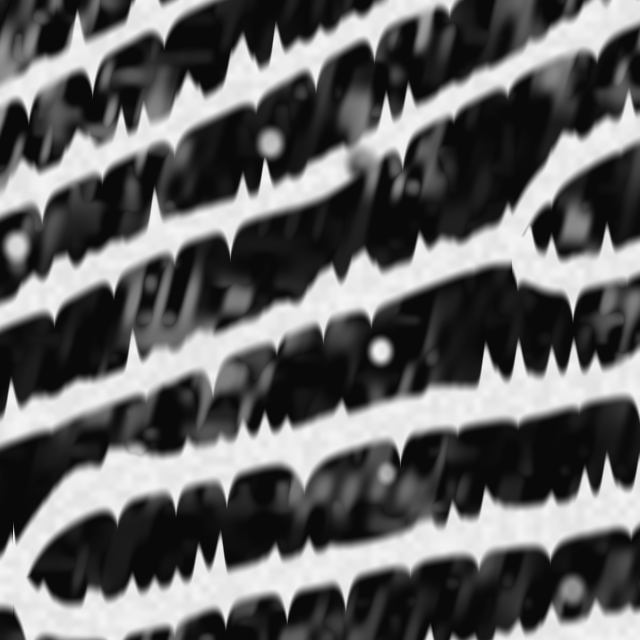
A WebGL 1 fragment shader for this texture:

```glsl
precision highp float;
// Diagonal forking white ridges with hairy edges over black, streaked furrows.
uniform vec2 u_resolution;

const float SOFT = 0.012;   // half width of the blurred ridge edge
const float BLACK = 0.035;
const float WHITE = 0.92;

float hash(vec2 p) {
  p = fract(p * vec2(0.1031, 0.1137));
  p += dot(p, p.yx + 33.33);
  return fract((p.x + p.y) * p.x * 7.31);
}

float noise(vec2 p) {
  vec2 i = floor(p);
  vec2 f = fract(p);
  f = f * f * (3.0 - 2.0 * f);
  return mix(mix(hash(i), hash(i + vec2(1.0, 0.0)), f.x),
             mix(hash(i + vec2(0.0, 1.0)), hash(i + vec2(1.0, 1.0)), f.x), f.y);
}

// Fine tapering hairs on the upper edge of a ridge
float hairs(float x, float seed) {
  float n = noise(vec2(x * 58.0, seed * 17.0));
  float patchiness = noise(vec2(x * 9.0, seed * 23.0 + 5.0));
  return 0.055 * n * n * n * (0.3 + patchiness);
}

// Sparse cusps hanging from the lower edge, leaving rounded arches between
float cusps(float x, float seed) {
  float u = x * 9.5 + seed * 0.37 + noise(vec2(x * 5.0, seed * 11.0));
  float peak = 1.0 - abs(2.0 * fract(u) - 1.0);
  return 0.05 * pow(peak, 6.0) * hash(vec2(floor(u), seed * 13.0));
}

// Coverage of a ridge whose center line is at the given height
float ridge(vec2 p, float center, float halfWidth, float seed) {
  float d = p.y - center + 0.010 * (noise(vec2(p.x * 8.0, seed * 7.0)) - 0.5);
  float fringe = d < 0.0 ? hairs(p.x, seed) : cusps(p.x, seed);
  float swell = 0.008 * (noise(vec2(p.x * 12.0, seed * 29.0)) - 0.5);
  return smoothstep(-SOFT, SOFT, halfWidth + swell + fringe - abs(d));
}

// One ridge that opens into two to the right of start
float forkedRidge(vec2 p, float center, float start, float halfWidth, float seed) {
  float t = (p.x - start) / 0.046;
  float opening = 0.102 * (1.0 - exp(-max(t, 0.0)));
  float w = halfWidth * (1.0 + 0.6 * exp(-abs(t)));
  return max(ridge(p, center - opening, w, seed),
             ridge(p, center + opening, w, seed + step(0.0, t)));
}

// Soft, slightly tall spot
float spot(vec2 p, vec2 center, float radius) {
  vec2 q = (p - center) * vec2(1.0, 0.85);
  return 1.0 - smoothstep(0.4 * radius, 1.4 * radius, length(q));
}

float allRidges(vec2 p) {
  float cover = 0.0;
  // Evenly spaced simple ridges; the last one sags in the middle
  for (int i = 0; i < 4; i++) {
    float k = float(i);
    float sag = 0.028 * step(2.5, k) * exp(-pow((p.x - 0.51) / 0.14, 2.0));
    float center = -0.025 + 0.174 * k - 0.485 * p.x + sag;
    cover = max(cover, ridge(p, center, 0.017 + 0.002 * k, k + 1.0));
  }
  // Break in the sagging ridge
  cover *= 1.0 - 0.85 * spot(p, vec2(0.566, 0.256), 0.024);

  float upperFork = 0.675 - 0.375 * p.x;
  float lowerFork = 0.911 - 0.28 * p.x + 0.061 * p.x * p.x;
  cover = max(cover, forkedRidge(p, upperFork, 0.80, 0.024, 6.0));
  cover = max(cover, forkedRidge(p, lowerFork, 0.02, 0.028, 9.0));
  return max(cover, ridge(p, 1.205 - 0.225 * p.x, 0.030, 12.0));
}

// Gray upright streaks and mottling inside the dark furrows
float furrow(vec2 p) {
  vec2 q = vec2(p.x + 0.25 * p.y, p.y);
  float streak = smoothstep(0.38, 0.95, noise(q * vec2(46.0, 17.0)));
  float mottle = smoothstep(0.5, 1.0, noise(p * 34.0 + 41.0));
  float area = smoothstep(0.3, 0.8, noise(p * 8.0 + 19.0));
  float strength = mix(1.0, 0.6, p.y) * (0.10 + 0.5 * area);
  return BLACK + strength * max(streak, 0.7 * mottle);
}

// Bright pores lying in the furrows
float pores(vec2 p) {
  float s = spot(p, vec2(0.595, 0.549), 0.018);
  s = max(s, 0.9 * spot(p, vec2(0.026, 0.385), 0.020));
  s = max(s, 0.8 * spot(p, vec2(0.423, 0.224), 0.020));
  s = max(s, 0.8 * spot(p, vec2(0.212, 0.714), 0.020));
  s = max(s, 0.6 * spot(p, vec2(0.605, 0.740), 0.014));
  return max(s, 0.6 * spot(p, vec2(0.895, 0.922), 0.020));
}

void main() {
  vec2 p = gl_FragCoord.xy / u_resolution;
  p.y = 1.0 - p.y;   // heights run downward from the top edge
  float halo = spot(p, vec2(0.595, 0.549), 0.045);
  float dark = mix(furrow(p), BLACK, halo);
  float grain = 0.07 * (noise(p * 75.0) - 0.5);
  float light = WHITE + grain;
  float cover = max(allRidges(p), pores(p));
  gl_FragColor = vec4(vec3(mix(dark, light, cover)), 1.0);
}
```
